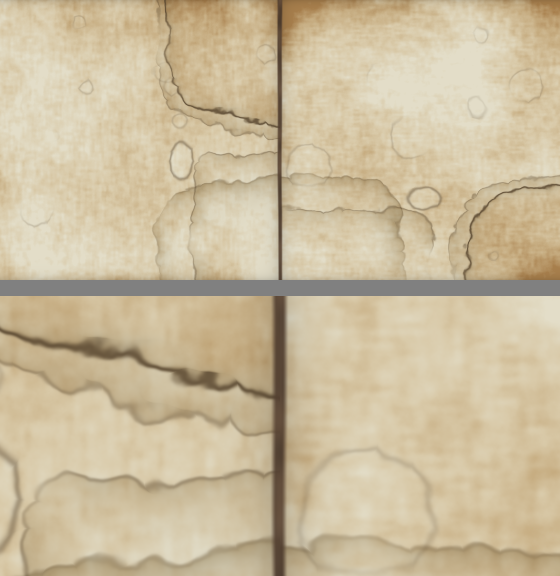
Top, the full canvas; bottom, a detail of the centre.
A Shadertoy shader for this texture:

```glsl
#define PALE vec3(.89, .868, .785)
#define CREAM vec3(.85, .79, .66)
#define TAN vec3(.78, .68, .51)
#define RUST vec3(.66, .50, .30)
#define INK vec3(.36, .29, .20)
#define SPINE vec3(.30, .23, .175)
#define WASH vec3(.80, .76, .68)
#define CLOUD 1.05
#define GRAIN .26
#define LINE .0042
#define RINGS 9

float hash(vec2 p) {
    return fract(sin(dot(p, vec2(127.1, 311.7))) * 43758.5);
}

float noise(vec2 p) {
    vec2 i = floor(p), f = fract(p);
    f = f * f * (3. - 2. * f);
    return mix(mix(hash(i), hash(i + vec2(1, 0)), f.x),
               mix(hash(i + vec2(0, 1)), hash(i + vec2(1, 1)), f.x), f.y);
}

float fbm(vec2 p) {
    float sum = 0., amp = .5;
    for (int i = 0; i < 5; i++) {
        sum += amp * noise(p);
        p = mat2(1.6, 1.2, -1.2, 1.6) * p + 7.3;
        amp *= .5;
    }
    return sum / .97;
}

// Signed distance to a rounded quadrant, positive inside
float quadrant(vec2 p, float radius) {
    vec2 d = radius - p;
    return radius - length(max(d, 0.)) - min(max(d.x, d.y), 0.);
}

float stroke(float d, float width) {
    return exp(-d * d / (width * width));
}

// Soft wash that starts at a tide line and fades inward
float wash(float d, float reach) {
    return smoothstep(-.006, .004, d) * exp(-max(d, 0.) / reach);
}

vec3 paperColor(float s) {
    vec3 col = mix(PALE, CREAM, clamp(s / .3, 0., 1.));
    col = mix(col, TAN, clamp((s - .3) / .3, 0., 1.));
    return mix(col, RUST, clamp((s - .6) / .4, 0., 1.));
}

void mainImage(out vec4 fragColor, in vec2 fragCoord) {
    vec2 p = fragCoord / iResolution.xy * vec2(2, 1);

    // The right page carries the same stains, turned a quarter
    float page = step(1., p.x);
    vec2 q = page < .5 ? p : vec2(.94 - p.y, p.x - 1.09);
    vec2 seed = q + page * 5.7;

    // Clouded paper with fibres
    float stain = .20 + CLOUD * (fbm(seed * 3.2) - .5);
    float fibre = noise(seed * vec2(120, 34)) + noise(seed * vec2(48, 90))
                + noise(seed * vec2(60, 13)) - 1.5;
    stain += GRAIN * .5 * fibre + GRAIN * (fbm(seed * 45.) - .5);

    // Browned margins
    float patches = smoothstep(.25, .75, fbm(p * 5. + 2.));
    float rim = min(p.y, 1. - p.y);
    float gutter = abs(p.x - 1.);
    float side = min(p.x, 2. - p.x);
    stain += .65 * patches * exp(-(1. - p.y) / .09);
    stain += .45 * patches * exp(-p.y / .05) + .25 * patches * exp(-side / .07);
    stain += (.25 + .35 * page) * patches * exp(-gutter / .07);

    // Scalloped tide lines
    float scallop = abs(2. * noise(seed * 27.) - 1.);
    float wobble = .07 * (fbm(seed * 8.) - .5) + .016 * (scallop - .5);
    float strength = smoothstep(.2, .7, noise(seed * 7. + 3.));
    float tilt = .2 * (q.x - .8);
    float crack = quadrant(q - vec2(.60, .585 - tilt), .17) + wobble;
    float halo = quadrant(q - vec2(.56, .535 - tilt), .19) + wobble * 1.2;
    float shelf = quadrant(vec2(q.x - .69, .455 - q.y), .06) + wobble;
    float basin = quadrant(vec2(q.x - .56, .35 + .5 * tilt - q.y), .15) + wobble;

    stain += .15 * smoothstep(0., .04, crack);
    float ink = stroke(crack, LINE) * (.45 + .4 * strength);
    ink += stroke(halo, LINE) * .3 * strength;
    ink += (stroke(shelf, LINE) * .35 + stroke(basin, LINE) * .2) * strength;
    float damp = .75 * wash(crack, .012) + .55 * wash(halo, .05) * (.5 + .5 * strength);
    damp += .65 * wash(shelf, .04) * strength;
    damp += wash(basin, .035) * (.25 + .7 * strength);

    // One clear pale blot
    float blot = length((q - vec2(.65, .425)) * vec2(1, .62)) - .034 + .4 * wobble;
    float inBlot = smoothstep(.004, -.004, blot);
    ink += .42 * stroke(blot, LINE);
    damp *= 1. - inBlot;
    stain -= .14 * inBlot;

    // Faint scattered water rings
    for (int i = 0; i < RINGS; i++) {
        vec2 id = vec2(float(i) + 1.3, page + 3.7);
        vec2 center = vec2(hash(id), hash(id + 11.));
        float size = hash(id + 23.);
        float ring = length(q - center) - mix(.015, .08, size * size) + .6 * wobble;
        ink += .19 * strength * stroke(ring, LINE);
        stain -= .05 * smoothstep(.004, -.004, ring);
    }

    vec3 col = paperColor(stain);
    col *= mix(vec3(1), WASH, clamp(damp, 0., 1.));
    col = mix(col, INK, clamp(ink, 0., .85));

    // Rounded page edges and the dark fold
    col *= 1. - .13 * exp(-rim / .014) - .16 * exp(-gutter / .022);
    float bend = p.x - 1. + .003 * (noise(vec2(p.y * 5., 2.)) - .5);
    float foldWidth = .005 + .002 * p.y;
    float fold = smoothstep(foldWidth + .005, foldWidth - .003, abs(bend));
    col = mix(col, SPINE * (.85 + .4 * noise(p * vec2(90, 25))), .92 * fold);

    fragColor = vec4(col, 1);
}
```
